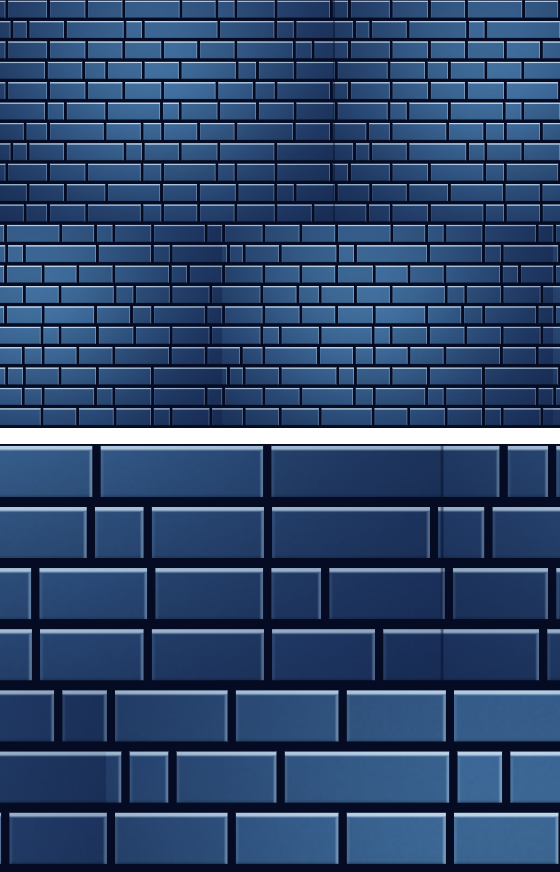
Top: the whole. Bottom: its middle third, enlarged.
Write a Shadertoy shader that draws this texture.

```glsl
// Glossy blue brick wall: two stacked, shifted wall panels with soft spotlights.
#define ROWS 21.0          // brick courses over the canvas height
#define PANEL_ROWS 11.0    // courses in the upper panel
#define SLOTS 9.0          // brick slots per panel width
#define BED_GAP 0.165      // horizontal mortar, in courses
#define HEAD_GAP 0.135     // vertical mortar, in courses
#define SHIFT_CHANCE 0.24  // joints moved by half a slot
#define DROP_CHANCE 0.06   // joints left out, giving long bricks
#define MORTAR vec3(0.015, 0.042, 0.135)
#define SHADE vec3(0.082, 0.155, 0.315)
#define LIT vec3(0.252, 0.432, 0.615)
#define RIM vec3(0.760, 0.850, 0.925)

float hash(vec2 p) {
    return fract(sin(dot(p, vec2(127.1, 311.7))) * 43758.5453);
}

// Position of joint k in a course, in slots; far away if left out.
float jointAt(float k, float row) {
    float slot = mod(k, SLOTS);
    float parity = mod(row, 2.0);
    float pick = hash(vec2(slot + 3.0, row + 7.0));
    float jitter = 0.12 * (hash(vec2(slot, parity + 31.0)) - 0.5);
    float stagger = 0.45 * (1.0 - parity);
    float shifted = 0.48 * step(1.0 - SHIFT_CHANCE, pick);
    return pick < DROP_CHANCE ? -1e4 : k + stagger + shifted + jitter;
}

// Nearest joints to the left and right of s.
vec2 brickSpan(float s, float row) {
    vec2 span = vec2(s - 5.0, s + 5.0);
    for (int i = -5; i <= 5; i++) {
        float j = jointAt(floor(s) + float(i), row);
        if (j < -1e3) continue;
        if (j <= s) span.x = max(span.x, j);
        else span.y = min(span.y, j);
    }
    return span;
}

void mainImage(out vec4 fragColor, in vec2 fragCoord) {
    // Units of one course, measured from the upper left
    float px = ROWS / iResolution.y;
    vec2 p = vec2(fragCoord.x, iResolution.y - fragCoord.y) * px;

    // Panel coordinates; the lower panel is shifted and a little narrower
    bool lower = p.y >= PANEL_ROWS;
    float pitch = lower ? 1.805 : 1.868;
    float seam = lower ? 10.89 : 16.39;
    float start = lower ? 0.36 : 0.0;
    float y = lower ? p.y - PANEL_ROWS : p.y;
    float s = (p.x - seam) / pitch + start;
    float row = floor(y);

    // Distances to the four brick edges
    vec2 span = brickSpan(s, row);
    float left = (s - span.x) * pitch - 0.5 * HEAD_GAP;
    float right = (span.y - s) * pitch - 0.5 * HEAD_GAP;
    float top = fract(y) - 0.03;
    float bottom = 1.0 - BED_GAP - top;
    float inside = min(min(left, right), min(top, bottom));
    float brick = smoothstep(-0.5 * px, 0.5 * px, inside);

    // Spotlight over each panel
    float u = fract((s - start) / SLOTS) + start / SLOTS;
    vec2 d = vec2(u - 0.46, y / PANEL_ROWS - 0.36);
    float light = exp(-5.5 * d.x * d.x - 2.6 * d.y * d.y);

    // Brick face: slight tone per brick, darker toward its foot, fine grain
    float tone = 0.08 * (hash(vec2(floor(mod(span.x, SLOTS) * 4.0), row)) - 0.5);
    float grain = 0.02 * (hash(floor(p * 14.0)) - 0.5);
    vec3 face = mix(SHADE, LIT, light) * (1.02 + tone + grain - 0.06 * top);
    face *= mix(0.85, 1.0, smoothstep(0.0, 0.06, bottom));

    // Bright bevel on top, fainter at the sides
    float rim = 1.0 - smoothstep(0.04, 0.095, top);
    rim = max(rim, 0.45 * (1.0 - smoothstep(0.02, 0.07, right)));
    rim = max(rim, 0.12 * (1.0 - smoothstep(0.02, 0.07, left)));
    face = mix(face, RIM, rim * (0.65 + 0.35 * light));

    // Thin seam between the upper panels
    float seamDist = abs(mod(s + 0.5 * SLOTS, SLOTS) - 0.5 * SLOTS) * pitch;
    float crack = lower ? 0.0 : 0.45 * (1.0 - smoothstep(0.01, 0.02 + px, seamDist));

    vec3 color = mix(MORTAR, face, brick);
    fragColor = vec4(mix(color, MORTAR, crack), 1.0);
}
```
